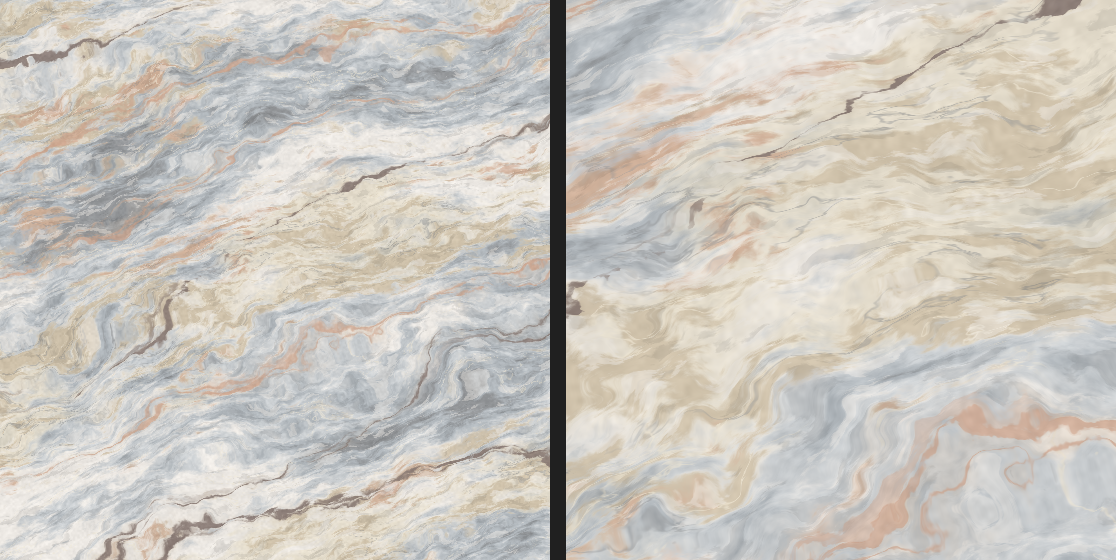
Left, the full canvas; right, a detail of the centre.
Reproduce this texture procedurally as a Shadertoy shader.

```glsl
// Polished marble: slanted blue-grey and cream bands with brown and rust veins.
#define TILT 0.29          // slant of the bedding, radians
#define BAND_PERIOD 0.5    // distance between warm bands
#define WARP 0.24          // strength of the large folds
#define VEINS 7            // number of long veins
#define DEEP vec3(0.59, 0.60, 0.61)
#define GREY vec3(0.70, 0.725, 0.745)
#define MIST vec3(0.80, 0.815, 0.825)
#define PEARL vec3(0.925, 0.91, 0.89)
#define CREAM vec3(0.89, 0.855, 0.775)
#define TAN vec3(0.77, 0.71, 0.61)
#define RUST vec3(0.79, 0.62, 0.53)
#define BROWN vec3(0.50, 0.44, 0.42)

float hash(vec2 p) {
    vec3 q = fract(p.xyx * 0.1031);
    q += dot(q, q.yzx + 33.33);
    return fract((q.x + q.y) * q.z);
}

float noise(vec2 p) {
    vec2 cell = floor(p), f = fract(p);
    f = f * f * (3.0 - 2.0 * f);
    return mix(mix(hash(cell), hash(cell + vec2(1, 0)), f.x),
               mix(hash(cell + vec2(0, 1)), hash(cell + vec2(1, 1)), f.x), f.y);
}

// Fractal noise, centred on zero
float fbm(vec2 p) {
    float sum = 0.0, amp = 0.47;
    for (int i = 0; i < 6; i++) {
        sum += amp * (noise(p) - 0.5);
        p = mat2(0.8, 0.6, -0.6, 0.8) * p * 2.03 + 17.3;
        amp *= 0.58;
    }
    return sum;
}

// Thin broken lines along the zero level of a noise field
float threads(vec2 p, float width) {
    return 1.0 - smoothstep(0.0, width, abs(fbm(p)));
}

// Long veins, each split into a main strand and a thinner wandering one
vec3 addVeins(vec3 col, vec2 flow, float fine, float pixel) {
    float rough = fbm(flow * vec2(16.0, 34.0));
    for (int i = 0; i < VEINS; i++) {
        float id = float(i);
        float level = -0.14 + 0.155 * id + 0.06 * hash(vec2(id, 3.0));
        float slope = 0.3 * (hash(vec2(id, 8.0)) - 0.4);
        float bend = 0.10 * (noise(vec2(flow.x * 2.5, id * 9.7)) - 0.5);
        float offset = flow.y - level - bend - slope * (flow.x - 0.5) + 0.030 * rough;
        float rusty = step(0.55, hash(vec2(id, 21.0)));
        vec3 tint = mix(BROWN, RUST, rusty);
        for (int k = 0; k < 3; k++) {
            float strand = float(k);
            float wander = strand * 0.04 * (noise(vec2(flow.x * 5.0, id + 50.5 + 9.0 * strand)) - 0.45);
            float d = abs(offset - wander);
            float swell = noise(vec2(flow.x * 6.0, id * 5.3 + strand * 31.0));
            float width = (0.0011 + 0.0075 * swell * swell * swell) * (1.0 - 0.3 * strand);
            float present = smoothstep(0.30, 0.55, noise(vec2(flow.x * 2.6 + 4.0, id * 7.3 + strand)));
            float ragged = width * (1.0 + 3.0 * rough + 3.0 * fine);
            float core = 1.0 - smoothstep(ragged - pixel, ragged + pixel, d);
            float broken = smoothstep(-0.22, 0.02, fine + 0.6 * rough);
            float halo = exp(-d / (0.004 + width));
            col = mix(col, mix(TAN, tint, 0.3), 0.30 * halo * present * broken);
            col = mix(col, tint, (0.85 - 0.2 * rusty) * core * present * mix(0.35, 1.0, broken));
        }
    }
    return col;
}

void mainImage(out vec4 fragColor, in vec2 fragCoord) {
    vec2 uv = fragCoord / iResolution.y;
    float pixel = 1.0 / iResolution.y;

    // Bedding coordinates: x along the layers, y across them
    float c = cos(TILT), s = sin(TILT);
    vec2 flow = vec2(c * uv.x + s * uv.y, c * uv.y - s * uv.x);
    flow.y += WARP * fbm(flow * vec2(1.6, 2.6) + 5.0);
    flow.y += 0.035 * fbm(flow * vec2(5.0, 10.0) + 40.0);

    // Noise fields from broad clouds down to fine streaks
    float band = 0.5 + 0.5 * cos(6.2832 * (flow.y - 0.85) / BAND_PERIOD);
    float cloud = fbm(flow * vec2(2.5, 8.0) + 11.0);
    float streak = fbm(flow * vec2(8.0, 36.0) + 23.0);
    float fine = fbm(flow * vec2(34.0, 110.0) + 61.0);
    float patches = fbm(flow * vec2(2.4, 7.0) + 77.0);

    // Cool ground from slate to pearl
    float light = 0.51 + 0.95 * cloud + 0.6 * streak + 0.35 * fine + 0.32 * (band - 0.5);
    vec3 col = mix(DEEP, GREY, smoothstep(0.12, 0.32, light));
    col = mix(col, MIST, smoothstep(0.30, 0.48, light));
    col = mix(col, PEARL, smoothstep(0.46, 0.64, light));

    // Cream and tan staining in the warm bands
    float warmth = 0.24 + 0.33 * band + 1.3 * patches + 0.75 * streak + 0.3 * fine;
    col = mix(col, CREAM, 0.75 * smoothstep(0.40, 0.75, warmth));
    float stain = smoothstep(0.03, 0.22, 0.9 * streak + 0.8 * fine - 0.5 * cloud);
    col = mix(col, TAN, 0.75 * stain * smoothstep(0.28, 0.58, warmth));

    // Rust blotches, broken up by the streaks
    float blotch = fbm(flow * vec2(4.0, 11.0) + 131.0) + 0.35 * fine + 0.2 * streak;
    col = mix(col, RUST, 0.6 * smoothstep(0.14, 0.26, blotch) * smoothstep(0.3, 0.6, warmth));

    // Dark wisps and pale crystalline threads
    float wisp = threads(flow * vec2(7.0, 34.0) + 90.0, 0.022);
    col = mix(col, DEEP * 0.92, 0.42 * wisp * smoothstep(-0.02, 0.16, patches - cloud));
    float crystal = threads(flow * vec2(9.0, 38.0) + 150.0, 0.020);
    col = mix(col, vec3(0.93, 0.90, 0.83), 0.55 * crystal * smoothstep(-0.10, 0.10, streak));

    // Short sharp flecks lying along the bedding
    float fleck = fbm(flow * vec2(26.0, 95.0) + 210.0);
    col = mix(col, PEARL, 0.45 * smoothstep(0.10, 0.17, fleck));
    col = mix(col, col * 0.88, 0.6 * smoothstep(0.11, 0.18, -fleck));

    col = addVeins(col, flow, fine, pixel);

    // Fine mineral grain
    col += 0.10 * fine + 0.045 * (noise(uv * 250.0) - 0.5);
    fragColor = vec4(clamp(col, 0.0, 1.0), 1.0);
}
```
